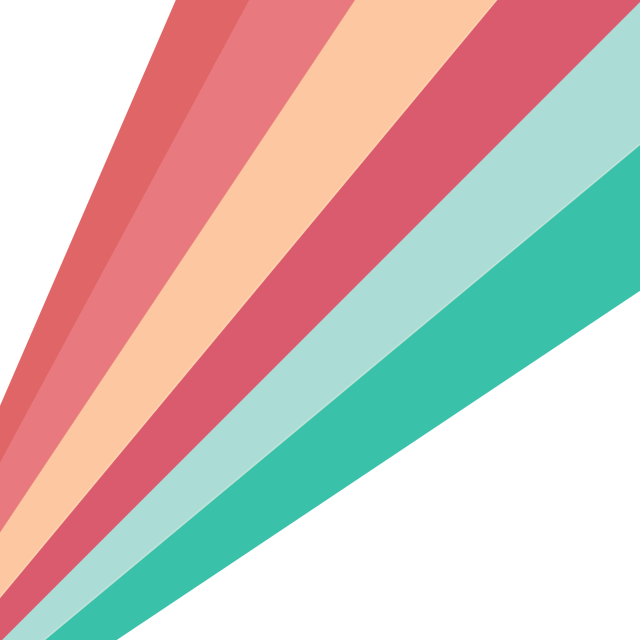
Give the GLSL for this background, as a Shadertoy shader.

```glsl
// Signed distance to the line through a and b, positive on its lower right
float belowLine(vec2 p, vec2 a, vec2 b) {
    vec2 along = normalize(b - a);
    return dot(p - a, vec2(along.y, -along.x));
}

// Paint everything beyond an edge, with a faint light rim just before it
void paintBeyond(inout vec3 color, vec2 p, vec2 start, vec2 end, vec3 paint, float rim) {
    float d = belowLine(p, start, end);
    float soft = 0.7 / min(iResolution.x, iResolution.y);
    float glow = rim * (1.0 - smoothstep(0.0, 0.0022, abs(d + 0.0015)));
    color = mix(color, vec3(1.0, 0.96, 0.86), glow);
    color = mix(color, paint, smoothstep(-soft, soft, d));
}

void mainImage(out vec4 fragColor, in vec2 fragCoord) {
    vec2 p = fragCoord / iResolution.xy;

    const vec3 white = vec3(1.0);
    const vec3 coral = vec3(0.878, 0.396, 0.400);
    const vec3 pink = vec3(0.910, 0.478, 0.498);
    const vec3 peach = vec3(0.992, 0.784, 0.631);
    const vec3 crimson = vec3(0.855, 0.353, 0.431);
    const vec3 mint = vec3(0.671, 0.867, 0.839);
    const vec3 teal = vec3(0.224, 0.757, 0.667);

    // Fan of widening rays, layered from upper left to lower right
    vec3 color = white;
    paintBeyond(color, p, vec2(0.0, 0.3659), vec2(0.2747, 1.0), coral, 0.0);
    paintBeyond(color, p, vec2(0.0, 0.2773), vec2(0.3893, 1.0), pink, 0.0);
    paintBeyond(color, p, vec2(0.0, 0.1680), vec2(0.5547, 1.0), peach, 0.0);
    paintBeyond(color, p, vec2(0.0, 0.0651), vec2(0.7773, 1.0), crimson, 0.25);
    paintBeyond(color, p, vec2(0.0033, 0.0), vec2(1.0, 0.9968), mint, 0.0);
    paintBeyond(color, p, vec2(0.0707, 0.0), vec2(1.0, 0.7730), teal, 0.25);
    paintBeyond(color, p, vec2(0.1823, 0.0), vec2(1.0, 0.5456), white, 0.0);

    fragColor = vec4(color, 1.0);
}
```
